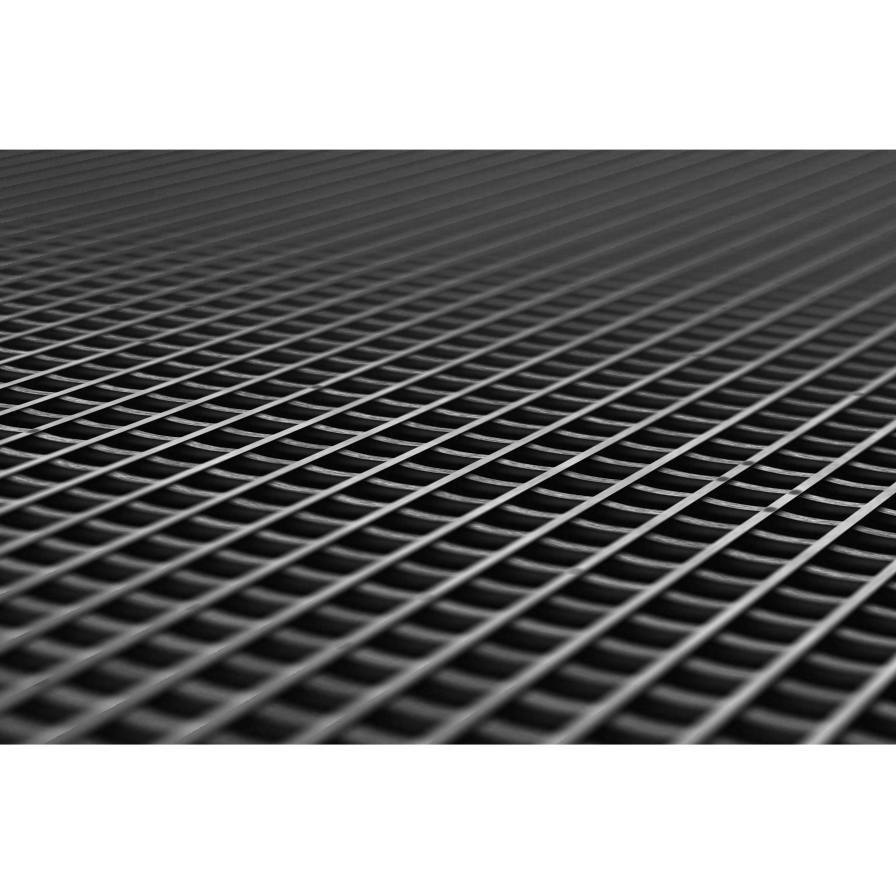
Write a Shadertoy shader that draws this texture.

```glsl
const float HORIZON = 1.208;
const vec2 BAR_VANISH = vec2(7.25, 1.992);    // density, vanishing x
const vec2 ROD_VANISH = vec2(5.8, -3.268);
const vec3 PAPER = vec3(1.0);
const float PIT = 0.025;
const float WALL = 0.15;
const float ROD_STEEL = 0.57;
const float BAR_STEEL = 0.80;
const float HAZE = 0.31;

float hash(vec2 p) {
    return fract(sin(dot(p, vec2(127.1, 311.7))) * 43758.5453);
}

float noise(vec2 p) {
    vec2 i = floor(p);
    vec2 f = fract(p);
    f = f * f * (3.0 - 2.0 * f);
    return mix(mix(hash(i), hash(i + vec2(1, 0)), f.x),
               mix(hash(i + vec2(0, 1)), hash(i + vec2(1, 1)), f.x), f.y);
}

// Coordinate that counts parallel lines running to a vanishing point
float lineCoord(vec2 p, vec2 vanish) {
    return vanish.x * (p.x - vanish.y) / (HORIZON - p.y);
}

// Converts a canvas radius to line spacings, limited to full overlap
float radiusInLines(float radius, float coord, vec2 vanish, float depth) {
    return min(radius * length(vec2(vanish.x, coord)) / depth, 0.72);
}

// Coverage of unit-spaced lines softened by a blur radius
float blurredLines(float t, float halfWidth, float blur) {
    float d = t - round(t);
    float cover = 0.0;
    for (int i = -1; i <= 1; i++) {
        float x = d + float(i);
        cover += smoothstep(-blur, blur, x + halfWidth)
               - smoothstep(-blur, blur, x - halfWidth);
    }
    return clamp(cover, 0.0, 1.0);
}

// Lens blur radius around a slightly tilted plane of focus
float defocus(vec2 p) {
    float offset = p.y - (0.551 - 0.12 * p.x);
    float strength = offset > 0.0 ? 0.030 : 0.042;
    return strength * max(abs(offset) - 0.025, 0.0);
}

float grating(vec2 p, float pixel) {
    float depth = HORIZON - p.y;
    float lens = defocus(p);
    float radius = lens + 0.8 * pixel;
    float sharp = 1.0 - smoothstep(0.0, 0.006, lens);

    float barCoord = lineCoord(p, BAR_VANISH);
    float rodCoord = lineCoord(p, ROD_VANISH);
    float barBlur = radiusInLines(radius, barCoord, BAR_VANISH, depth);
    float rodBlur = radiusInLines(radius, rodCoord, ROD_VANISH, depth);
    float u = barCoord + 0.57;
    float v = rodCoord + 0.18;
    float across = fract(u);

    // Pits and the dim walls below each rod
    float sagged = v + 0.5 * across * (1.0 - across);
    float wall = blurredLines(sagged + 0.32, 0.17, min(rodBlur + 0.1, 0.72));
    float shade = mix(PIT, WALL, wall * smoothstep(0.1, 0.75, across));

    // Sagging rods, roughened and shadowed beside the bars
    float rough = noise(vec2(u * 9.0 + v * 5.0, sagged * 16.0));
    float scratch = noise(vec2(u * 34.0, sagged * 23.0));
    float wear = mix(1.0, 0.62 + 0.42 * rough + 0.34 * scratch, 0.2 + 0.8 * sharp);
    float rod = blurredLines(sagged, 0.115, rodBlur);
    float shadow = smoothstep(0.07, 0.27 + 0.4 * barBlur, across);
    float rodTone = ROD_STEEL * (0.88 + 0.24 * hash(vec2(round(u - 0.5), round(sagged))));
    shade = mix(shade, rodTone * wear, rod * shadow);

    // Long bars with uneven polish and occasional nicks
    float barId = round(u);
    float polish = 0.86 + 0.18 * noise(vec2(barId * 7.3, v * 1.4))
                 + 0.10 * (noise(vec2(u * 22.0, v * 7.0)) - 0.5) * sharp;
    vec2 nickOffset = vec2((u - barId) * 8.0, (v - round(v)) * 5.0);
    float nick = step(0.94, hash(vec2(barId, round(v))))
               * (1.0 - smoothstep(0.3, 1.0, length(nickOffset)));
    float bar = blurredLines(u, 0.076, barBlur);
    float barTone = BAR_STEEL * polish * (1.0 - 0.6 * nick * (0.3 + 0.7 * sharp));
    shade = mix(shade, barTone, bar);

    // Contrast fades with distance
    float far = smoothstep(0.52, 0.84, p.y + 0.06 * p.x);
    float hazeTone = HAZE * (0.8 + 0.2 * smoothstep(0.0, 0.6, p.x));
    return mix(shade, hazeTone, 0.62 * far);
}

void mainImage(out vec4 fragColor, in vec2 fragCoord) {
    float pixel = 1.0 / iResolution.y;
    vec2 p = fragCoord * pixel;
    float tone = grating(p, pixel);
    tone += 0.018 * (noise(p * 380.0) - 0.5);

    // White margins above and below
    float band = smoothstep(-pixel, pixel, 0.332 - abs(p.y - 0.501));
    fragColor = vec4(mix(PAPER, vec3(clamp(tone, 0.0, 1.0)), band), 1.0);
}
```
